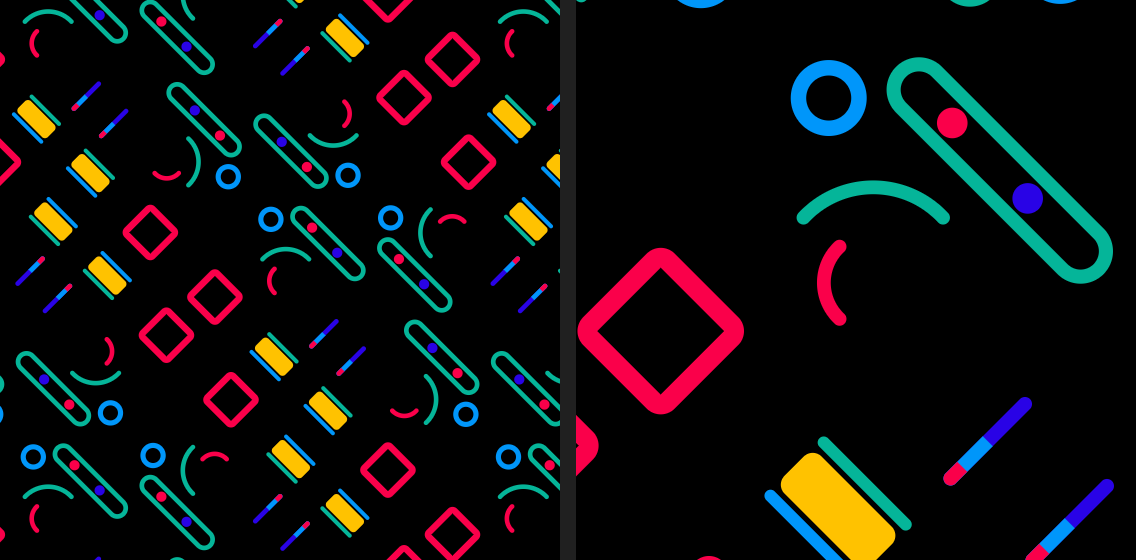
Left: the whole. Right: its middle third, enlarged.
A Shadertoy shader for this pattern:

```glsl
// Diagonal repeat of outlined capsules, arcs, rings, diamonds, striped blocks and dashes on black.

const float CELL = 60.0; // repeat side, in hundredths of the canvas height

const vec3 TEAL = vec3(0.02, 0.71, 0.60);
const vec3 RED = vec3(0.98, 0.00, 0.29);
const vec3 YELLOW = vec3(1.00, 0.76, 0.00);
const vec3 SKY = vec3(0.00, 0.59, 0.98);
const vec3 INDIGO = vec3(0.16, 0.01, 0.90);

// Offset from the nearest repeat of a centre
vec2 around(vec2 p, vec2 center) {
    return mod(p - center + 0.5 * CELL, CELL) - 0.5 * CELL;
}

float box(vec2 p, vec2 halfSize) {
    vec2 d = abs(p) - halfSize;
    return length(max(d, 0.0)) + min(max(d.x, d.y), 0.0);
}

// Distance to a segment of the given half length along x
float segment(vec2 p, float halfLength) {
    return length(vec2(max(abs(p.x) - halfLength, 0.0), p.y));
}

// Distance to a round-capped arc whose middle lies along dir
float arc(vec2 p, vec2 dir, float radius, float halfAngle) {
    vec2 q = vec2(abs(p.x * dir.y - p.y * dir.x), dot(p, dir));
    vec2 tip = vec2(sin(halfAngle), cos(halfAngle));
    return tip.y * q.x > tip.x * q.y ? length(q - tip * radius) : abs(length(q) - radius);
}

void paint(inout vec3 color, vec3 ink, float dist) {
    float pixel = 100.0 / iResolution.y;
    color = mix(color, ink, clamp(0.5 - dist / pixel, 0.0, 1.0));
}

// Capsule with two dots, a ring and two concentric arcs
void drawCapsule(inout vec3 color, vec2 p) {
    paint(color, TEAL, abs(segment(p, 6.8) - 1.51) - 0.42);
    paint(color, RED, length(p - vec2(-4.0, 0.0)) - 0.91);
    paint(color, INDIGO, length(p - vec2(2.35, 0.0)) - 0.91);
    paint(color, SKY, abs(length(p - vec2(-10.25, -4.15)) - 1.8) - 0.46);
    vec2 q = p - vec2(-0.6, -10.05);
    paint(color, TEAL, arc(q, vec2(-0.7071, 0.7071), 5.68, 0.82) - 0.41);
    paint(color, RED, arc(q, vec2(-0.7071), 2.94, 0.82) - 0.41);
}

// Rounded block between two bars
void drawBlock(inout vec3 color, vec2 p) {
    paint(color, YELLOW, box(p, vec2(2.95, 0.81)) - 0.75);
    paint(color, TEAL, segment(p - vec2(0.0, 2.24), 3.45) - 0.36);
    paint(color, SKY, segment(p + vec2(0.0, 2.24), 3.45) - 0.36);
}

// Dash in three colours
void drawDash(inout vec3 color, vec2 p) {
    float d = segment(p.yx, 3.13) - 0.42;
    paint(color, INDIGO, d);
    paint(color, SKY, max(d, p.y));
    paint(color, RED, max(d, p.y + 2.15));
}

void mainImage(out vec4 fragColor, in vec2 fragCoord) {
    // Axes turned 45 degrees: x runs down-right, y runs up-right
    vec2 canvas = 100.0 * fragCoord / iResolution.y - vec2(34.05, 43.55);
    vec2 p = vec2(canvas.x - canvas.y, canvas.x + canvas.y) * 0.70711;
    vec3 color = vec3(0.0);

    // Each cell holds the motif and its half turn
    for (int turn = 0; turn < 2; turn++) {
        // Every element comes as a pair, the capsules mirrored
        for (float side = -1.0; side < 2.0; side += 2.0) {
            vec2 q = around(p, vec2(15.63, 30.0) - side * vec2(7.47, 3.5));
            drawCapsule(color, vec2(q.x, q.y * side));

            q = around(p, vec2(8.15, 0.0) + side * vec2(-7.5, 5.47));
            paint(color, RED, abs(box(q, vec2(2.67)) - 0.59) - 0.59);

            drawBlock(color, around(p, vec2(22.47 + side * 6.82, 5.4)));
            drawDash(color, around(p, vec2(22.5 + side * 3.45, 14.6)));
        }
        p = -p;
    }
    fragColor = vec4(color, 1.0);
}
```
